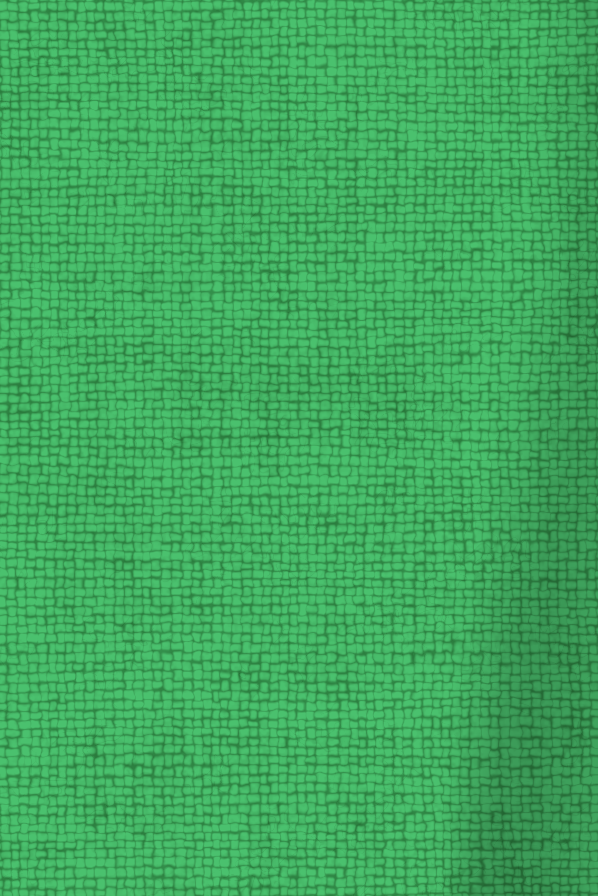
A Shadertoy shader for this texture:

```glsl
#define THREADS vec2(62.0, 96.0)
#define LIGHT vec3(0.29, 0.755, 0.43)
#define DARK vec3(0.14, 0.425, 0.2)
#define WARP_HALF vec2(0.44, 0.53)
#define WEFT_HALF vec2(0.58, 0.42)
#define CORNER 0.3
#define WOBBLE 0.7
#define FUZZ 0.34
#define SLUB 0.1
#define FOLD_SHADE 0.19

float hash(vec2 p) {
    vec3 q = fract(vec3(p.xyx) * 0.1031);
    q += dot(q, q.yzx + 33.33);
    return fract((q.x + q.y) * q.z);
}

float noise(vec2 p) {
    vec2 i = floor(p), f = fract(p);
    f = f * f * (3.0 - 2.0 * f);
    return mix(mix(hash(i), hash(i + vec2(1, 0)), f.x),
               mix(hash(i + vec2(0, 1)), hash(i + vec2(1, 1)), f.x), f.y);
}

float roundedBox(vec2 p, vec2 halfSize) {
    vec2 q = abs(p) - halfSize + CORNER;
    return length(max(q, 0.0)) + min(max(q.x, q.y), 0.0) - CORNER;
}

// Distance to the nearest raised thread of a plain weave
float weave(vec2 p) {
    vec2 cell = floor(p);
    float d = 1.0;
    for (int y = -1; y <= 1; y++)
    for (int x = -1; x <= 1; x++) {
        vec2 id = cell + vec2(x, y);
        vec2 jitter = vec2(hash(id + 7.1), hash(id + 31.7)) - 0.5;
        bool warpOnTop = mod(id.x + id.y, 2.0) > 0.5;
        // Yarn thickness drifts from thread to thread and along each thread
        float along = warpOnTop ? noise(vec2(id.x * 3.7, id.y * 0.2))
                                : noise(vec2(id.x * 0.2, id.y * 3.7 + 50.0));
        vec2 halfSize = warpOnTop ? WARP_HALF : WEFT_HALF;
        halfSize += 0.1 * (along - 0.5) + 0.08 * jitter.yx;
        d = min(d, roundedBox(p - id - 0.5 - 0.16 * jitter, halfSize));
    }
    return d;
}

// Thin curved hairs, present only in patches
float hairs(vec2 p) {
    float ridge = abs(noise(p * 1.3 + 2.0 * noise(p * 0.6)) - 0.5);
    return (1.0 - smoothstep(0.0, 0.09, ridge)) * smoothstep(0.45, 0.8, noise(p * 0.35 + 19.0));
}

// Soft fold: wide and faint above, tighter and further left below
float foldShadow(vec2 uv) {
    float edge = mix(0.77, 0.97, smoothstep(0.0, 0.85, uv.y)) + 0.02 * (noise(uv * 7.0) - 0.5);
    float width = mix(0.045, 0.11, smoothstep(0.0, 0.5, uv.y));
    float shade = smoothstep(edge - width, edge + width, uv.x);
    return shade * (1.0 - 0.25 * smoothstep(0.9, 1.0, uv.x) * (1.0 - uv.y));
}

void mainImage(out vec4 fragColor, in vec2 fragCoord) {
    vec2 uv = fragCoord / iResolution.xy;
    vec2 p = uv * THREADS;
    float pixel = THREADS.y / iResolution.y;

    // Long slow drift of the threads, plus small kinks
    vec2 drift = vec2(noise(p * vec2(0.25, 0.06)), noise(p * vec2(0.06, 0.25) + 40.0)) - 0.5;
    vec2 ripple = vec2(noise(p * 1.6 + 11.0), noise(p * 1.6 + 73.0)) - 0.5;
    vec2 q = p + WOBBLE * drift + 0.22 * ripple;

    // Rounded yarn with dark gaps
    float d = weave(q);
    float tone = 1.0 - smoothstep(-0.15 - 0.35 * pixel, 0.07 + 0.35 * pixel, d);
    tone = 0.3 + 0.6 * tone + 0.1 * smoothstep(0.1, 0.36, -d);

    // Fibre grain, hairs, and streaks along the threads
    tone += FUZZ * (noise(p * 2.7) - 0.5) * 0.55;
    tone -= FUZZ * hairs(p) * 0.4;
    float streak = noise(vec2(q.x * 0.9, q.y * 0.06)) + noise(vec2(q.x * 0.06, q.y * 0.9 + 30.0)) - 1.0;
    tone += SLUB * streak + 0.09 * (noise(uv * vec2(6.0, 9.0)) - 0.5);

    vec3 color = mix(DARK, LIGHT, clamp(tone, 0.0, 1.0));
    color *= 1.0 - FOLD_SHADE * foldShadow(uv);
    fragColor = vec4(color, 1.0);
}
```
